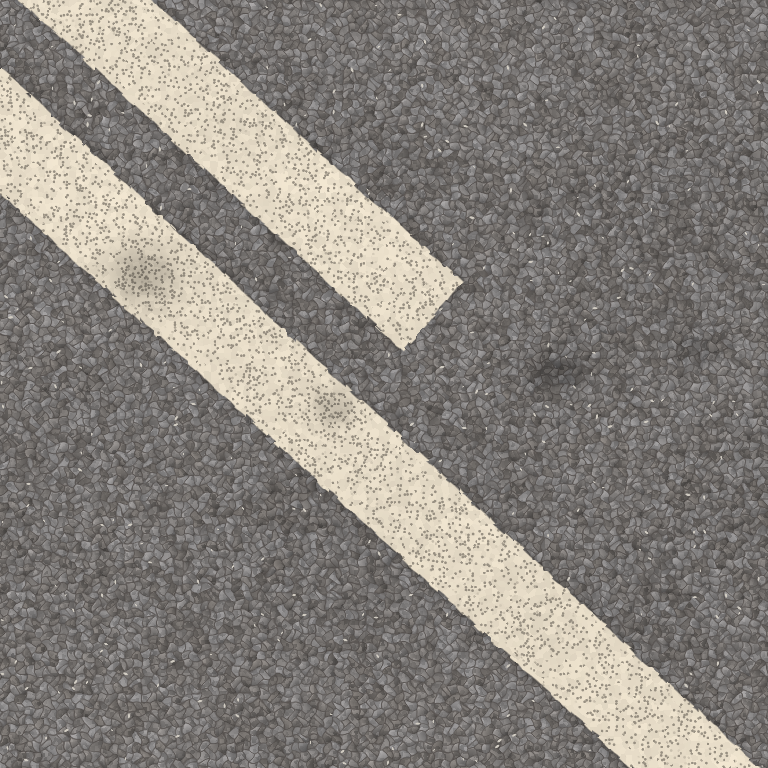
This texture is drawn by a WebGL 2 fragment shader. Its source:

```glsl
#version 300 es
precision highp float;
// Worn cream road stripes running diagonally over coarse grey asphalt.

#define STONE_SCALE 92.0
#define GRIT_SCALE 210.0
#define FLECK_SCALE 64.0
#define SPECKLE_SCALE 235.0
#define FLECK_AMOUNT 0.085
#define SPECKLE_AMOUNT 0.36
#define EDGE_WEAR 0.0030

uniform vec2 u_resolution;
out vec4 fragColor;

const vec3 TAR = vec3(0.30, 0.28, 0.27);
const vec3 STONE = vec3(0.495, 0.475, 0.458);
const vec3 FLECK = vec3(0.82, 0.80, 0.76);
const vec3 CREAM = vec3(0.925, 0.882, 0.800);
const vec3 PIT = vec3(0.54, 0.51, 0.46);

vec2 hash2(vec2 p) {
  vec3 q = fract(p.xyx * vec3(0.1031, 0.1030, 0.0973));
  q += dot(q, q.yzx + 33.33);
  return fract((q.xx + q.yz) * q.zy);
}

// Cellular noise: offset to nearest point, gap to the second, cell random.
vec4 cells(vec2 p) {
  vec2 base = floor(p), nearest = vec2(0.0), id = base;
  float first = 9.0, second = 9.0;
  for (int j = -1; j <= 1; j++) {
    for (int i = -1; i <= 1; i++) {
      vec2 cell = base + vec2(i, j);
      vec2 offset = cell + 0.1 + 0.8 * hash2(cell) - p;
      float d = length(offset);
      if (d < first) {
        second = first;
        first = d;
        nearest = offset;
        id = cell;
      } else {
        second = min(second, d);
      }
    }
  }
  return vec4(nearest, second - first, hash2(id + 71.7).x);
}

// Broad, soft unevenness from layered sines.
float drift(vec2 p) {
  float sum = 0.0, amp = 0.5;
  for (int i = 0; i < 4; i++) {
    sum += amp * sin(p.x + 1.7 * sin(p.y)) * cos(p.y - 0.8 * p.x);
    p = mat2(1.5, 1.1, -1.1, 1.5) * p + 2.3;
    amp *= 0.55;
  }
  return sum;
}

// Signed distance above the line y = height - slope * x.
float aboveLine(vec2 p, float height, float slope) {
  return (p.y - height + slope * p.x) / sqrt(1.0 + slope * slope);
}

float blot(vec2 p, vec2 center, vec2 radius) {
  vec2 q = (p - center) / radius;
  return exp(-dot(q, q));
}

vec3 asphalt(vec2 p) {
  vec2 warp = 0.0018 * vec2(sin(p.y * 310.0), sin(p.x * 270.0 + 1.0));
  vec4 stone = cells((p + warp) * STONE_SCALE);
  vec4 grit = cells(p * GRIT_SCALE + 17.0);
  // Tilted facets lit from the upper left, with tar in the joints.
  float angle = stone.w * 41.0;
  float facet = dot(stone.xy, vec2(cos(angle), sin(angle)) + vec2(0.5, -0.5));
  float tone = 0.98 + 0.27 * (stone.w - 0.5) + 0.19 * facet;
  tone += 0.30 * (grit.w - 0.5) + 0.06 * drift(p * 7.0);
  vec3 color = STONE * tone * mix(vec3(1.0), vec3(0.97, 1.0, 1.04), stone.w);
  float joint = 1.0 - smoothstep(0.02, 0.24, stone.z);
  color = mix(color, TAR, joint * (0.35 + 0.45 * grit.w));
  // Sparse pale chips of random direction and length.
  vec4 chip = cells(p * FLECK_SCALE + 40.0);
  float turn = chip.w * 900.0;
  vec2 q = mat2(cos(turn), sin(turn), -sin(turn), cos(turn)) * chip.xy;
  float size = 0.10 + 0.14 * fract(chip.w * 517.0);
  float shape = 1.0 - smoothstep(0.55, 1.2, length(q / vec2(size, size * 0.45)));
  color = mix(color, FLECK, shape * step(1.0 - FLECK_AMOUNT, chip.w));
  // Oily stains.
  float stain = blot(p, vec2(0.725, 0.517), vec2(0.035, 0.026));
  stain += 0.6 * blot(p, vec2(0.905, 0.545), vec2(0.035, 0.020));
  return color * (1.0 - 0.25 * stain);
}

vec3 paint(vec2 p, float depth) {
  vec4 speck = cells(p * SPECKLE_SCALE + 9.0);
  vec4 grain = cells(p * 120.0 + 3.0);
  float smudge = blot(p, vec2(0.186, 0.642), vec2(0.043, 0.036));
  smudge += 0.8 * blot(p, vec2(0.435, 0.468), vec2(0.030, 0.026));
  float wear = SPECKLE_AMOUNT + 0.10 * drift(p * 11.0) + 0.25 * smudge;
  wear *= mix(0.45, 1.0, smoothstep(0.0, 0.018, depth));
  float pit = smoothstep(1.0 - wear, 1.08 - wear, speck.w);
  pit *= 1.0 - smoothstep(0.22, 0.60, length(speck.xy));
  vec3 color = CREAM * (0.98 + 0.07 * (grain.w - 0.5) + 0.025 * drift(p * 9.0));
  return mix(color, PIT, pit * 0.85) * (1.0 - 0.20 * smudge);
}

void main() {
  vec2 p = gl_FragCoord.xy / u_resolution;
  float pixel = 1.0 / min(u_resolution.x, u_resolution.y);
  // The long stripe, and the short one with its square end.
  float longStripe = max(aboveLine(p, 0.9115, 0.921), -aboveLine(p, 0.750, 0.911));
  float shortStripe = max(aboveLine(p, 1.180, 0.909), -aboveLine(p, 1.024, 0.915));
  shortStripe = max(shortStripe, dot(p, vec2(0.763, -0.646)) - 0.0507);
  float edge = min(longStripe, shortStripe);
  // Paint breaks off around the stones, leaving a ragged rim.
  vec4 rim = cells(p * 75.0 + 5.0);
  edge += EDGE_WEAR * (1.6 * (rim.w - 0.5) + 0.6 * drift(p * 60.0));
  float cover = 1.0 - smoothstep(-pixel, pixel, edge);
  float shade = 1.0 - 0.22 * exp(-max(edge, 0.0) * 220.0);
  vec3 color = mix(asphalt(p) * shade, paint(p, -edge), cover);
  fragColor = vec4(color, 1.0);
}
```
